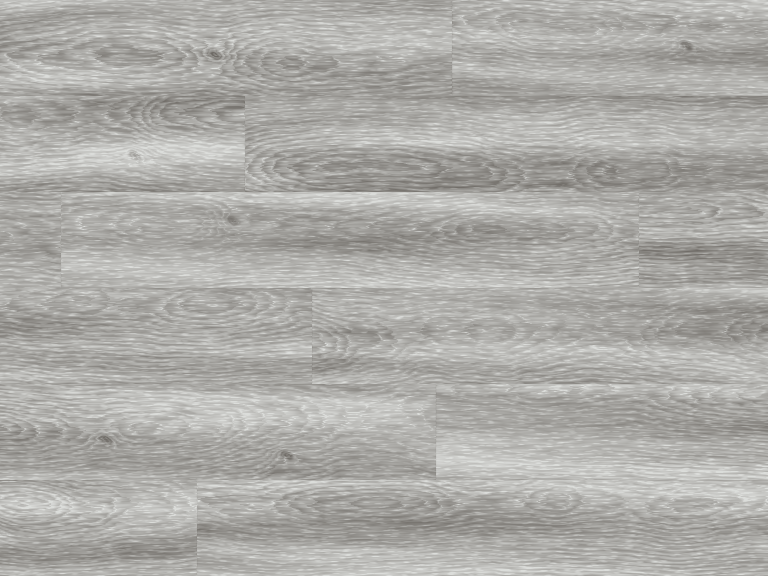
A WebGL 2 fragment shader for this texture:

```glsl
#version 300 es
precision highp float;
// Grey limed-oak floor: six rows of staggered planks with arched grain and knots.

uniform vec2 u_resolution;
out vec4 fragColor;

const float ROWS = 6.0;
const float PLANK_LENGTH = 1.003; // in canvas heights
const float JOINTS[6] = float[](0.785, 0.425, 0.106, 0.542, 0.757, 0.342); // top row first
const vec3 DARK_WOOD = vec3(0.43, 0.415, 0.395);
const vec3 LIGHT_WOOD = vec3(0.86, 0.865, 0.855);

float hash(vec2 p) {
    vec3 q = fract(vec3(p.xyx) * 0.1031);
    q += dot(q, q.yzx + 33.33);
    return fract((q.x + q.y) * q.z);
}

// Distance to the nearest jittered cell point.
float cellular(vec2 p) {
    vec2 cell = floor(p);
    float nearest = 2.0;
    for (int j = -1; j <= 1; j++)
    for (int i = -1; i <= 1; i++) {
        vec2 c = cell + vec2(i, j);
        vec2 point = c + vec2(hash(c), hash(c + 71.7));
        nearest = min(nearest, length(p - point));
    }
    return nearest;
}

// Layered, domain-warped sines, roughly -0.7 to 0.7.
float waves(vec2 p, float seed) {
    float sum = 0.0, amp = 0.5;
    for (int i = 0; i < 4; i++) {
        p += 0.5 * sin(p.yx * 1.3 + seed);
        sum += amp * sin(p.x + seed * 1.7) * sin(p.y + seed * 2.3);
        p = mat2(1.6, 1.2, -1.2, 1.6) * p + 3.1;
        amp *= 0.42;
    }
    return sum;
}

// Distance to a knot placed at random inside the plank; far away if absent.
float knotDistance(vec2 p, vec2 id) {
    vec2 center = vec2(mix(0.1, 0.9, hash(id + 5.3)), mix(0.25, 0.75, hash(id + 9.1)) / ROWS);
    float absent = step(0.45, hash(id + 2.7));
    vec2 e = (p - center) * vec2(1.0, 1.35);
    return length(e + 0.002 * sin(e.yx * 230.0)) + absent;
}

// Growth-ring count where the board cuts a wavering trunk.
float ringField(vec2 p, vec2 id, float seed) {
    float v = p.y * ROWS;
    float across = 2.7 * (v - mix(0.1, 0.9, hash(id + 1.9)));
    across += 0.4 * waves(vec2(p.x * 4.0, v * 0.8), seed);
    float depth = 0.75 + 1.1 * waves(vec2(p.x * 4.2, v * 0.5), seed + 4.0);
    depth += 0.035 * waves(vec2(p.x * 20.0, v * 5.0), seed + 8.0);
    return 9.5 * sqrt(across * across + depth * depth);
}

// Brightness of the wood at a point inside one plank.
float woodTone(vec2 p, vec2 id) {
    float seed = 40.0 * hash(id + 3.7);
    float rings = ringField(p, id, seed);
    float core = 0.0;
    for (int k = 0; k < 2; k++) {
        float d = knotDistance(p, id + float(k) * 17.0);
        rings += 4.5 * exp(-d / 0.024);
        core = max(core, smoothstep(0.015, 0.004, d));
    }
    float soft = clamp(fwidth(rings), 0.05, 0.4);

    // Fine fibres and limed pores, stretched along the board.
    vec2 drift = p + vec2(seed, 0.008 * waves(p * vec2(6.0, 18.0), seed));
    float fibre = cellular(drift * vec2(20.0, 200.0));
    float pore = cellular(drift * vec2(34.0, 170.0) + 13.0);
    float gap = cellular(drift * vec2(30.0, 110.0) + 29.0);

    // Late wood darkens slowly, then ends in a pale line torn by the fibres.
    float phase = fract(rings + 0.55 * (fibre - 0.45));
    float late = smoothstep(0.15, 0.9, phase) * (1.0 - smoothstep(1.0 - soft, 1.0, phase));
    float pale = smoothstep(0.0, soft, phase) * (1.0 - smoothstep(0.04, 0.1 + soft, phase));
    pale *= smoothstep(0.55, 0.25, gap);

    // Broad bands: some follow the rings, others run straight down the board.
    float band = sin(rings * 0.85 + seed) * (0.5 + 0.5 * sin(p.x * 5.0 + seed));
    float streak = waves(p * vec2(2.4, 42.0), seed + 2.0);
    float strength = 0.65 + 0.7 * waves(p * vec2(4.0, 18.0), seed + 6.0);

    float tone = 0.6 + 0.12 * (hash(id + 6.1) - 0.5);
    tone += 0.42 * streak + 0.085 * band - 0.26 * strength * late;
    tone += 0.27 * pale + 0.17 * smoothstep(0.3, 0.1, pore);
    tone += 0.24 * (0.45 - fibre);
    return tone - 0.34 * core;
}

// Thin line at distance d from a joint.
float seam(float d, float width, float pixel) {
    return 1.0 - smoothstep(width - pixel * 0.5, width + pixel * 0.5, d);
}

void main() {
    float pixel = 1.0 / u_resolution.y;
    vec2 uv = gl_FragCoord.xy * pixel;

    // Plank layout
    float row = clamp(floor((1.0 - uv.y) * ROWS), 0.0, ROWS - 1.0);
    float along = uv.x - JOINTS[int(row)];
    float column = floor(along / PLANK_LENGTH);
    vec2 local = vec2(along - column * PLANK_LENGTH, uv.y - (ROWS - 1.0 - row) / ROWS);
    vec2 id = vec2(row * 3.0 + 11.0, column + 7.0);

    // Wood and seams
    float tone = woodTone(local, id);
    float edgeX = min(local.x, PLANK_LENGTH - local.x);
    float edgeY = min(local.y, 1.0 / ROWS - local.y);
    tone -= 0.07 * max(seam(edgeX, 0.0009, pixel), seam(edgeY, 0.0009, pixel));
    fragColor = vec4(mix(DARK_WOOD, LIGHT_WOOD, clamp(tone, 0.0, 1.0)), 1.0);
}
```
